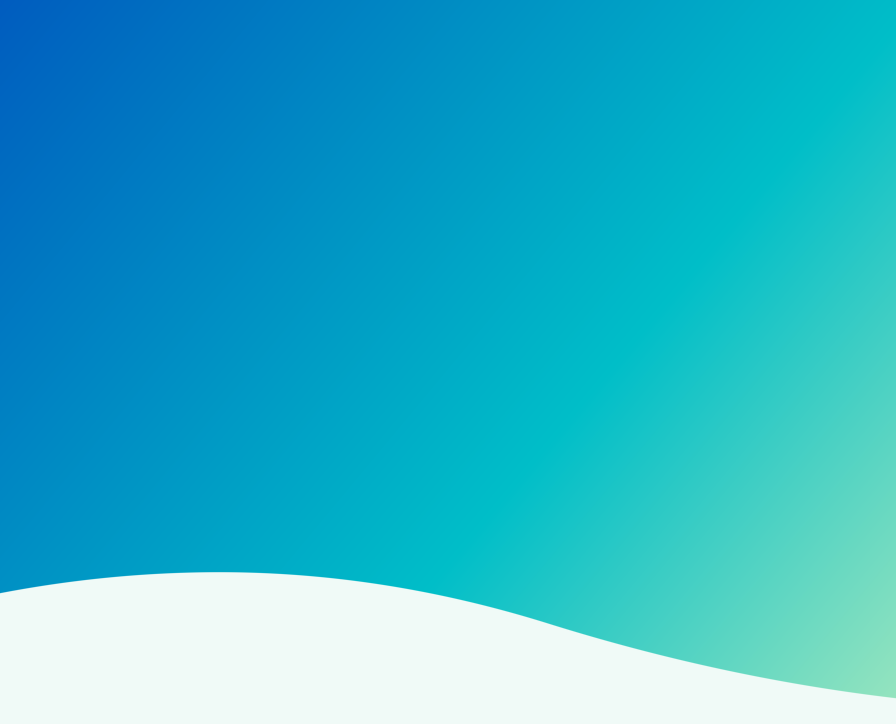
A WebGL 2 fragment shader for this background:

```glsl
#version 300 es
precision highp float;
// A diagonal gradient from deep blue through teal to pale green, above a
// smooth off-white hill. The gradient is a three-stop ramp along one axis;
// the hill's edge is three parabolas joined with matching slopes.

uniform vec2 u_resolution;
out vec4 fragColor;

// Colours
const vec3 DEEP_BLUE  = vec3(0.000, 0.360, 0.748);
const vec3 TEAL       = vec3(0.000, 0.745, 0.785);
const vec3 PALE_GREEN = vec3(0.605, 0.898, 0.745);
const vec3 OFF_WHITE  = vec3(0.941, 0.980, 0.969);

// Gradient: weight of the way right and the way down, and the middle stop
const vec2  GRADIENT_AXIS = vec2(0.598, 0.402);
const float TEAL_STOP     = 0.613;

// Hill, in fractions of the canvas width and height
const vec2  CREST       = vec2(0.245, 0.2097);
const float LEFT_CURVE  = 0.484;
const float RIGHT_CURVE = 0.527;
const float BEND_X      = 0.612;  // where the slope starts to level out
const float TAIL_CURVE  = 0.312;

vec3 skyColor(vec2 uv) {
    float t = dot(vec2(uv.x, 1.0 - uv.y), GRADIENT_AXIS);
    vec3 upper = mix(DEEP_BLUE, TEAL, clamp(t / TEAL_STOP, 0.0, 1.0));
    float greenness = clamp((t - TEAL_STOP) / (1.0 - TEAL_STOP), 0.0, 1.0);
    return mix(upper, PALE_GREEN, greenness);
}

// Returns the height of the hill at x and its slope there
vec2 hillEdge(float x) {
    float fromCrest = min(x, BEND_X) - CREST.x;
    float curve = fromCrest < 0.0 ? LEFT_CURVE : RIGHT_CURVE;
    float height = CREST.y - curve * fromCrest * fromCrest;
    float slope = -2.0 * curve * fromCrest;

    // The tail carries on from the bend with the same slope
    float tail = max(x - BEND_X, 0.0);
    height += slope * tail + TAIL_CURVE * tail * tail;
    slope += 2.0 * TAIL_CURVE * tail;
    return vec2(height, slope);
}

void main() {
    vec2 uv = gl_FragCoord.xy / u_resolution;
    vec2 edge = hillEdge(uv.x);

    // Distance to the edge in canvas heights, corrected for its slope
    float aspect = u_resolution.x / u_resolution.y;
    float distanceToEdge = (uv.y - edge.x) / length(vec2(1.0, edge.y / aspect));
    float softness = 0.75 / u_resolution.y;
    float hill = 1.0 - smoothstep(-softness, softness, distanceToEdge);

    fragColor = vec4(mix(skyColor(uv), OFF_WHITE, hill), 1.0);
}
```
